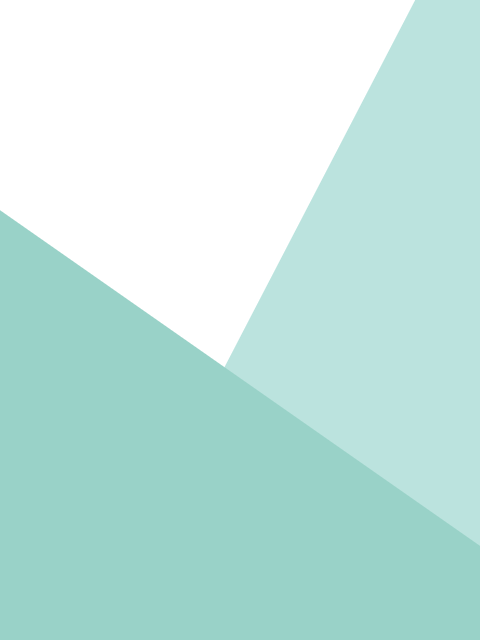
This background is drawn by a Shadertoy shader. Its source:

```glsl
const vec3 WHITE = vec3(1.0);
const vec3 PALE_MINT = vec3(0.733, 0.890, 0.871);
const vec3 MINT = vec3(0.600, 0.824, 0.784);

// Signed distance to the line from a to b, positive on its right side
float lineSide(vec2 p, vec2 a, vec2 b) {
    vec2 along = normalize(b - a);
    return dot(p - a, vec2(along.y, -along.x));
}

// Smooth coverage of the positive side, one pixel wide
float coverage(float dist, float pixel) {
    return clamp(dist / pixel + 0.5, 0.0, 1.0);
}

void mainImage(out vec4 fragColor, in vec2 fragCoord) {
    // Canvas units: height is 1, width is the aspect ratio
    float pixel = 1.0 / iResolution.y;
    vec2 canvas = vec2(iResolution.x * pixel, 1.0);
    vec2 p = fragCoord * pixel;

    // Edge ends as fractions of the canvas
    vec2 slopeLeft = vec2(0.0, 0.6716) * canvas;
    vec2 slopeRight = vec2(1.0, 0.1471) * canvas;
    vec2 steepFoot = vec2(0.4682, 0.4271) * canvas;
    vec2 steepTop = vec2(0.8650, 1.0) * canvas;

    // Pale panel on the right, then the darker slope over it
    float panel = coverage(lineSide(p, steepFoot, steepTop), pixel);
    float slope = coverage(lineSide(p, slopeLeft, slopeRight), pixel);

    vec3 color = mix(WHITE, PALE_MINT, panel);
    color = mix(color, MINT, slope);
    fragColor = vec4(color, 1.0);
}
```
